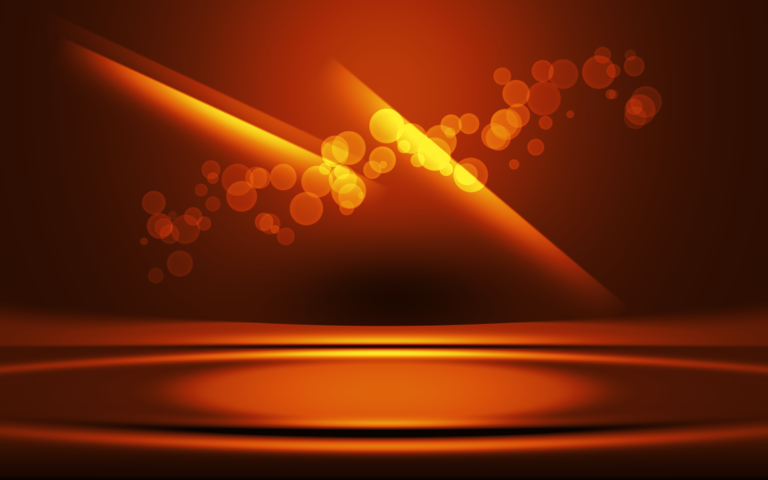
A Shadertoy shader for this background:

```glsl
// A glowing stage: two light beams and drifting bubbles above a curved, glossy floor.
// Every part adds to or takes from one "heat" value, and a fire ramp turns heat into colour.
// Units are canvas heights; x is 0 at the middle, y is 0 at the bottom.

const int BUBBLES = 76;

float hash(float n) {
    return fract(sin(n * 127.1) * 43758.545);
}

// Bell-shaped falloff around zero
float bell(float d, float width) {
    float q = d / width;
    return exp(-q * q);
}

// Maps heat 0..7 from near black through red and orange to yellow
vec3 fireRamp(float heat) {
    vec3 stops[8] = vec3[8](
        vec3(0.04, 0.01, 0.00), vec3(0.20, 0.06, 0.01),
        vec3(0.39, 0.11, 0.02), vec3(0.65, 0.16, 0.03),
        vec3(0.85, 0.31, 0.04), vec3(0.91, 0.50, 0.05),
        vec3(0.96, 0.76, 0.09), vec3(1.00, 0.94, 0.18));
    vec3 colour = stops[0];
    for (int i = 1; i < 8; i++) {
        colour = mix(colour, stops[i], clamp(heat - float(i - 1), 0.0, 1.0));
    }
    return colour;
}

// Wall: a broad glow with a dark pool just above the floor
float wallHeat(vec2 p) {
    float glow = bell(length((p - vec2(0.0, 0.80)) / vec2(0.45, 0.50)), 1.0);
    float pool = bell(length((p - vec2(0.02, 0.39)) / vec2(0.24, 0.11)), 1.0);
    return 0.75 + 2.7 * glow - 1.6 * pool;
}

// Beam from a to b: crisp on its upper edge, soft below, brightest at t = peak
float beam(vec2 p, vec2 a, vec2 b, float width, float peak) {
    vec2 axis = b - a;
    float t = dot(p - a, axis) / dot(axis, axis);
    float below = dot(p - a, normalize(vec2(axis.y, -axis.x)));
    float along = smoothstep(0.0, peak, t) * (1.0 - smoothstep(peak, 1.03, t));
    return sqrt(along) * smoothstep(-0.003, 0.004, below) * bell(below, width);
}

// Translucent disc with a slightly brighter rim
float bubble(vec2 p, vec2 centre, float radius, float pixel) {
    float d = length(p - centre);
    float disc = 1.0 - smoothstep(radius - pixel, radius + pixel, d);
    return disc * (0.85 + 0.25 * smoothstep(0.6, 1.0, d / radius));
}

// Bubbles scattered about a rising diagonal, brighter near the beams
float bubbleHeat(vec2 p, float pixel) {
    float heat = 0.0;
    for (int i = 0; i < BUBBLES; i++) {
        float seed = float(i) * 4.0 + 1.0;
        float x = mix(-0.50, 0.55, hash(seed));
        float spread = hash(seed + 1.0) + hash(seed + 2.0) - 1.0;
        vec2 centre = vec2(x, 0.66 + 0.30 * x + 0.14 * spread);
        float size = hash(seed + 3.0);
        float radius = mix(0.007, 0.036, size);
        float lit = bell(length(centre - vec2(0.04, 0.69)), 0.22);
        float strength = mix(0.5, 1.0, hash(seed + 0.5)) + 0.9 * lit;
        heat += strength * bubble(p, centre, radius, pixel);
    }
    return 2.8 * (1.0 - exp(-heat / 2.4));
}

// Floor: a raised ledge, a glowing disc and curved highlight stripes
float floorHeat(vec2 p) {
    float u = p.x;
    float y = p.y;
    float bend = u * u;
    float heat = mix(0.45, 1.2, smoothstep(0.01, 0.09, y));

    // Ledge with its yellow lip and the dark gap under it
    heat += 1.8 * bell(u, 0.8) * smoothstep(0.274, 0.284, y);
    heat += 2.6 * bell(u, 0.33) * bell(y - 0.289, 0.014);
    heat -= 4.0 * bell(u, 0.34) * bell(y - 0.279, 0.005);

    // Bright stripe that droops towards the sides
    float stripe = bell(y - 0.264 + 0.053 * bend, 0.010);
    heat += stripe * (3.3 * bell(u, 0.35) + 1.8 * bell(u, 1.2));

    // Glowing disc and its wide red halo
    float disc = length(vec2(u, y - 0.185) / vec2(0.47, 0.070));
    heat += 2.3 * (1.0 - smoothstep(0.75, 1.15, disc)) * bell(u, 0.6);
    heat += 0.9 * bell(disc, 1.3);

    // Front lip, black gap and lower stripe, all rising towards the sides
    float front = y - 0.05 * bend;
    heat += 2.6 * bell(u, 0.32) * bell(front - 0.116, 0.010);
    heat -= 4.0 * bell(u, 0.42) * bell(front - 0.097, 0.008);
    heat += bell(front - 0.070, 0.015) * (2.0 * bell(u, 0.50) + 1.5 * bell(u, 1.1));
    return heat * smoothstep(0.0, 0.012, y);
}

void mainImage(out vec4 fragColor, in vec2 fragCoord) {
    float pixel = 1.0 / iResolution.y;
    vec2 p = (fragCoord - vec2(0.5 * iResolution.x, 0.0)) * pixel;

    // Wall, beams and bubbles
    float heat = wallHeat(p);
    heat += 3.7 * beam(p, vec2(-0.675, 0.925), vec2(-0.008, 0.617), 0.050, 0.50);
    heat += 1.1 * beam(p, vec2(-0.706, 0.979), vec2(-0.029, 0.662), 0.045, 0.60);
    heat += 3.1 * beam(p, vec2(-0.112, 0.885), vec2(0.492, 0.375), 0.055, 0.40);
    heat += bubbleHeat(p, pixel);

    // Floor rim: crisp in the middle, melting away at the sides
    float rim = 0.323 + 0.096 * p.x * p.x;
    float softness = mix(0.004, 0.07, smoothstep(0.25, 0.80, abs(p.x)));
    heat = mix(heat, floorHeat(p), smoothstep(0.0, softness, rim - p.y));

    fragColor = vec4(fireRamp(heat), 1.0);
}
```
